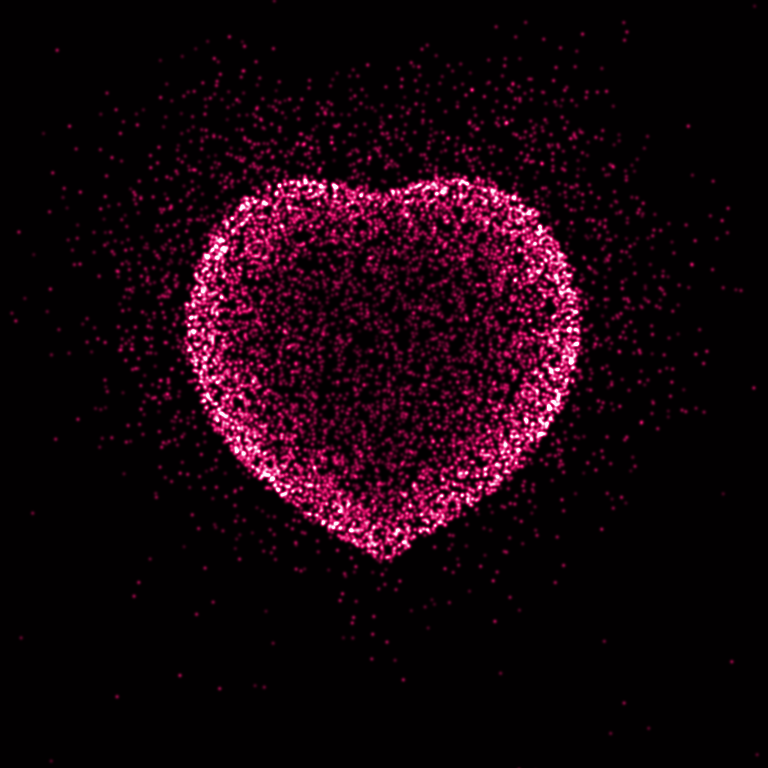
Reproduce this background procedurally as a Shadertoy shader.

```glsl
// A glowing heart of pink sparks on black, with a sparse halo of stray sparks.
// Jittered grid layers scatter Gaussian dots; a polar heart outline sets how
// likely and how bright each dot is, and the summed light drives the colour.

const vec3 BACKGROUND = vec3(0.006, 0.0, 0.002);
const vec3 HOT_PINK = vec3(0.88, 0.05, 0.41);
const vec3 SPARK_WHITE = vec3(1.0, 0.96, 1.0);

const vec2 HEART_CENTER = vec2(0.4985, 0.557);
const vec2 HALO_SHIFT = vec2(0.0, 0.035);
const float HALO_SPREAD = 0.45;
const float HALO_CHANCE = 0.10;
const float HALO_LIGHT = 0.42;
const float RIM_DEPTH = 0.27;
const float CORE_CHANCE = 0.20;
const float RIM_CHANCE = 0.60;
const float CORE_LIGHT = 0.30;
const float RIM_LIGHT = 1.12;

const int LAYERS = 3;
const float CELLS = 170.0;      // grid cells across the canvas
const float DOT_SIZE = 0.0019;  // Gaussian width of one spark

vec3 hash3(vec3 p) {
    p = fract(p * vec3(0.1031, 0.1030, 0.0973));
    p += dot(p, p.yxz + 33.33);
    return fract((p.xxy + p.yxx) * p.zyx);
}

// Angle from straight up, mirrored left to right: 0 at the notch, pi at the tip
float heartAngle(vec2 p) {
    return atan(abs(p.x) + 1e-5, p.y);
}

// Outline radius: rounded body, soft notch above, pointed tip below
float heartRadius(float angle) {
    float body = 0.249 + 0.013 * cos(2.0 * (angle - 1.1));
    float notch = 0.048 * exp(-angle * angle / 0.176);
    float tip = 0.049 * exp((angle - 3.14159) / 0.33);
    return body - notch + tip;
}

// Chance (x) and brightness (y) of a spark at a place
vec2 sparkField(vec2 place) {
    vec2 p = place - HEART_CENTER;
    float angle = heartAngle(p);
    float depth = 1.0 - length(p) / heartRadius(angle);

    // Filled heart, strongest just inside its rim and along its sides
    float rim = exp(-pow(max(depth, 0.0) / RIM_DEPTH, 1.3));
    float sides = 0.8 + 0.25 * sin(angle);
    vec2 heart = mix(vec2(CORE_CHANCE, CORE_LIGHT),
                     vec2(RIM_CHANCE, RIM_LIGHT * sides), rim);

    // Stray sparks thin out with distance and towards the bottom
    vec2 h = p - HALO_SHIFT;
    float reach = length(h) / heartRadius(heartAngle(h)) - 1.0;
    float fade = exp(-pow(max(reach, 0.0) / HALO_SPREAD, 2.0));
    float lift = mix(0.45, 1.0, smoothstep(-0.25, 0.05, p.y));
    vec2 halo = vec2(HALO_CHANCE * fade * lift, HALO_LIGHT);

    return mix(halo, heart, smoothstep(-0.02, 0.03, depth));
}

// Light of one grid layer, gathered from the neighbouring cells
float sparkLayer(vec2 uv, float layer) {
    vec2 offset = vec2(0.37, 0.61) * layer;
    vec2 cell = floor(uv * CELLS + offset);
    float light = 0.0;
    for (int y = -1; y <= 1; y++) {
        for (int x = -1; x <= 1; x++) {
            vec2 id = cell + vec2(x, y);
            vec3 jitter = hash3(vec3(id + 400.0, layer * 57.0 + 11.0));
            vec3 traits = hash3(vec3(id.yx + 900.0, layer * 31.0 + 173.0));
            vec2 place = (id + jitter.xy - offset) / CELLS;
            vec2 field = sparkField(place);
            vec2 away = (uv - place) / DOT_SIZE;
            float glow = exp(-0.5 * dot(away, away));
            float lit = step(traits.x, field.x);
            light += lit * field.y * mix(0.5, 1.5, traits.y) * glow;
        }
    }
    return light;
}

void mainImage(out vec4 fragColor, in vec2 fragCoord) {
    float side = min(iResolution.x, iResolution.y);
    vec2 uv = (fragCoord - 0.5 * iResolution.xy) / side + 0.5;

    float light = 0.0;
    for (int i = 0; i < LAYERS; i++) {
        light += sparkLayer(uv, float(i));
    }

    // Dim light is deep pink; overlapping sparks burn out to white
    vec3 color = BACKGROUND + HOT_PINK * min(light, 1.0);
    color = mix(color, SPARK_WHITE, smoothstep(0.8, 2.4, light));
    fragColor = vec4(color, 1.0);
}
```
